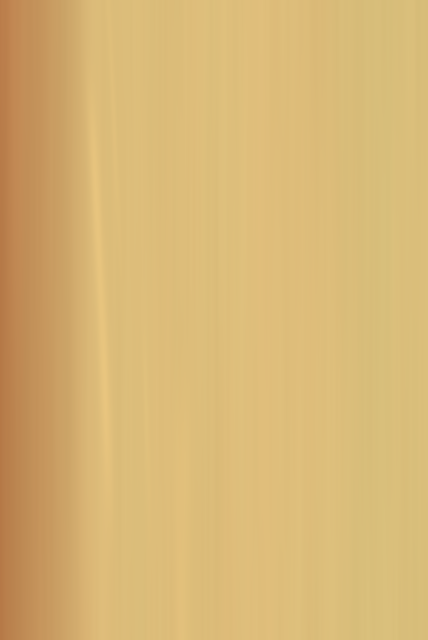
A Shadertoy shader for this texture:

```glsl
// Brushed golden surface: fine vertical streaks, a copper shade on the left and faint slanted glints.

float hash(vec2 p) {
    p = fract(p * vec2(0.1031, 0.1137));
    p += dot(p, p.yx + 33.33);
    return fract((p.x + p.y) * p.x * 97.0);
}

// Smooth value noise in the range -1 to 1
float noise(vec2 p) {
    vec2 cell = floor(p);
    vec2 f = fract(p);
    f = f * f * (3.0 - 2.0 * f);
    float low = mix(hash(cell), hash(cell + vec2(1, 0)), f.x);
    float high = mix(hash(cell + vec2(0, 1)), hash(cell + vec2(1, 1)), f.x);
    return 2.0 * mix(low, high, f.y) - 1.0;
}

// Streaks drawn out along y, from broad bands to fine lines
float streaks(vec2 uv, float seed) {
    float sum = 0.0;
    float weight = 0.5;
    vec2 scale = vec2(11.0, 1.3);
    for (int i = 0; i < 4; i++) {
        sum += weight * noise(uv * scale + seed + float(i) * 17.3);
        scale *= vec2(2.1, 1.25);
        weight *= 0.72;
    }
    return sum;
}

// Soft line around a centre, fading in and out along y
float glint(vec2 uv, float centre, float width, float bottom, float top) {
    float d = (uv.x - centre) / width;
    float fade = smoothstep(bottom - 0.2, bottom + 0.1, uv.y)
               * (1.0 - smoothstep(top - 0.15, top + 0.1, uv.y));
    return exp(-d * d) * fade;
}

// Copper to gold from left to right, turning slightly olive at the far side
vec3 sheen(float x) {
    vec3 color = mix(vec3(0.705, 0.455, 0.265), vec3(0.755, 0.555, 0.340), smoothstep(-0.03, 0.075, x));
    color = mix(color, vec3(0.800, 0.635, 0.400), smoothstep(0.045, 0.155, x));
    color = mix(color, vec3(0.862, 0.737, 0.475), smoothstep(0.13, 0.245, x));
    return mix(color, vec3(0.845, 0.740, 0.475), smoothstep(0.68, 0.86, x));
}

void mainImage(out vec4 fragColor, in vec2 fragCoord) {
    vec2 uv = fragCoord / iResolution.xy;
    float down = 1.0 - uv.y;

    // The shaded edge wavers a little with height
    float waver = 0.006 * noise(vec2(uv.x * 9.0, uv.y * 2.2 + 5.0));
    vec3 color = sheen(uv.x + waver);

    // Brightness streaks, then streaks between orange and olive
    color += vec3(0.017, 0.016, 0.014) * streaks(uv, 3.7);
    color += vec3(0.013, -0.004, -0.001) * streaks(uv, 61.2);

    // Hairlines
    color += 0.004 * noise(uv * vec2(150.0, 3.0) + 29.0);

    // Slanted glints
    float mainCurve = 0.197 + 0.098 * down - 0.03 * down * down;
    float light = glint(uv, mainCurve, 0.011, 0.30, 0.87);
    light += 0.4 * glint(uv, 0.253 + 0.07 * down, 0.006, 0.65, 1.1);
    light += 0.35 * glint(uv, 0.31 + 0.05 * down, 0.006, 0.25, 0.5);
    light += 0.55 * glint(uv, 0.42 + 0.01 * down, 0.022, -0.2, 0.4);
    color += vec3(0.040, 0.030, 0.016) * light;

    fragColor = vec4(color, 1.0);
}
```
